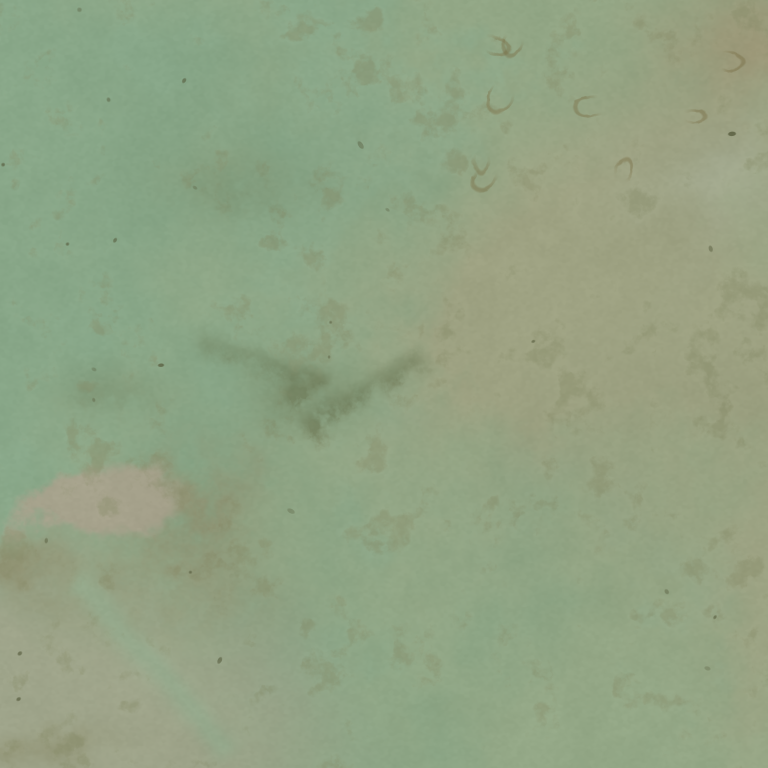
Give the GLSL for this texture, as a Shadertoy shader.

```glsl
// Weathered sage-green plaster with tan clouds, pale bare patches, brown smudges and flecks.

vec2 hash2(vec2 p) {
    vec3 q = fract(p.xyx * vec3(0.1031, 0.1030, 0.0973));
    q += dot(q, q.yzx + 33.33);
    return fract((q.xx + q.yz) * q.zy);
}

// Soft cellular noise: random cell tones blended by distance, 0..1
float cells(vec2 p) {
    vec2 id = floor(p), f = p - id;
    float sum = 0.0, weight = 0.0;
    for (int j = -1; j <= 1; j++)
    for (int i = -1; i <= 1; i++) {
        vec2 o = vec2(i, j);
        vec2 d = o + hash2(id + o + 57.0) - f;
        float w = exp(-5.0 * dot(d, d));
        sum += w * hash2(id + o + 191.0).x;
        weight += w;
    }
    return sum / weight;
}

// Layered cellular noise, roughly -1..1
float cloud(vec2 p) {
    float sum = 0.0, amp = 1.0;
    for (int k = 0; k < 5; k++) {
        sum += amp * (cells(p) - 0.5);
        p = mat2(1.6, 1.2, -1.2, 1.6) * p + 17.3;
        amp *= 0.6;
    }
    return sum * 1.3;
}

float blob(vec2 p, vec2 center, vec2 radius) {
    p = (p - center) / radius;
    return exp(-dot(p, p));
}

float stroke(vec2 p, vec2 a, vec2 b, float width) {
    vec2 d = b - a;
    float r = length(p - a - d * clamp(dot(p - a, d) / dot(d, d), 0.0, 1.0)) / width;
    return exp(-r * r);
}

mat2 turn(float a) {
    return mat2(cos(a), sin(a), -sin(a), cos(a));
}

void mainImage(out vec4 fragColor, in vec2 fragCoord) {
    vec2 uv = fragCoord / iResolution.y;
    float broad = cloud(uv * 4.0 + 11.0);
    float medium = cloud(uv * 9.0 + 40.0);
    float fine = cloud(uv * 26.0 + 70.0);
    vec2 p = uv + 0.055 * vec2(broad, medium) + 0.018 * vec2(fine, -medium);

    // Green ground, cooler toward the left
    vec3 color = mix(vec3(0.535, 0.655, 0.535), vec3(0.575, 0.655, 0.525),
                     smoothstep(0.0, 0.75, p.x + 0.25 * broad));
    color = mix(color, vec3(0.55, 0.675, 0.56), 0.5 * smoothstep(0.0, 0.7, medium - 0.3 * broad));

    // Tan clouds along the right side
    float tan1 = blob(p, vec2(0.93, 0.53), vec2(0.36, 0.27))
               + 0.8 * stroke(p, vec2(0.62, 0.56), vec2(1.0, 0.93), 0.11)
               + 0.6 * blob(p, vec2(1.0, 0.15), vec2(0.07, 0.2));
    color = mix(color, vec3(0.622, 0.632, 0.508), 0.92 * clamp(tan1 + 0.3 * medium * tan1, 0.0, 1.0));
    color = mix(color, vec3(0.62, 0.575, 0.45), 0.6 * blob(p, vec2(0.95, 0.94), vec2(0.1, 0.06)));
    color = mix(color, vec3(0.645, 0.672, 0.57), 0.85 * blob(p, vec2(0.92, 0.76), vec2(0.1, 0.065)));

    // Pale worn corner, with brown staining above it
    float corner = smoothstep(0.36, 0.12, length(p * vec2(0.75, 1.0) - vec2(0.04, 0.02)));
    color = mix(color, vec3(0.628, 0.64, 0.54), 0.9 * corner);
    float stain = 0.75 * blob(p, vec2(0.26, 0.33), vec2(0.1, 0.08))
                + 0.8 * blob(p, vec2(0.04, 0.25), vec2(0.09, 0.045))
                + 0.6 * blob(p, vec2(0.06, 0.04), vec2(0.1, 0.025))
                + 0.4 * blob(p, vec2(0.24, 0.22), vec2(0.14, 0.05));
    color = mix(color, vec3(0.55, 0.555, 0.43), clamp(stain * (0.8 + 0.7 * fine), 0.0, 0.9));
    float bare = blob(p, vec2(0.14, 0.345), vec2(0.105, 0.055));
    color = mix(color, vec3(0.65, 0.63, 0.545), 0.95 * smoothstep(0.3, 0.65, bare + 0.12 * fine));
    float scrape = stroke(uv + 0.008 * medium, vec2(0.11, 0.24), vec2(0.29, 0.03), 0.018);
    color = mix(color, vec3(0.575, 0.665, 0.55), 0.75 * scrape);

    // Olive smudges around the middle
    vec2 s = uv + 0.018 * vec2(medium, fine);
    float smudge = 0.5 * stroke(s, vec2(0.27, 0.545), vec2(0.41, 0.51), 0.018)
                 + 0.6 * stroke(s, vec2(0.41, 0.45), vec2(0.54, 0.53), 0.014)
                 + 0.45 * blob(s, vec2(0.4, 0.485), vec2(0.07, 0.04))
                 + 0.65 * blob(s, vec2(0.39, 0.488), vec2(0.015, 0.011))
                 + 0.3 * blob(s, vec2(0.32, 0.76), vec2(0.11, 0.05))
                 + 0.35 * blob(s, vec2(0.14, 0.49), vec2(0.07, 0.03));
    color = mix(color, vec3(0.42, 0.465, 0.33), clamp(smudge * (0.75 + 0.6 * fine), 0.0, 0.7));

    // Scattered faint mottling
    color = mix(color, vec3(0.5, 0.52, 0.38), 0.4 * smoothstep(0.3, 0.95, fine + 0.35 * medium));

    // Broken brown curls, upper right
    for (int i = 0; i < 9; i++) {
        vec2 h = hash2(vec2(i, 5)), g = hash2(vec2(i, 23));
        vec2 q = turn(6.28 * g.x) * (uv - vec2(0.6, 0.77) - vec2(0.38, 0.18) * h);
        q += 0.004 * vec2(medium, fine);
        float ring = abs(length(q * vec2(1.0, 1.8)) - 0.012 - 0.016 * g.y);
        float arc = smoothstep(0.005, 0.001, ring) * smoothstep(-0.012, 0.012, q.x + 0.01 * fine);
        color = mix(color, vec3(0.48, 0.44, 0.28), 0.45 * arc);
    }

    // Tiny dark flecks
    for (int i = 0; i < 26; i++) {
        vec2 h = hash2(vec2(i, 71)), g = hash2(vec2(i, 97));
        vec2 q = turn(3.14 * g.x) * (uv - h) * vec2(1.0, 1.0 + g.y);
        float size = 0.0018 + 0.0035 * g.y * g.y;
        float fleck = smoothstep(size + 0.002, size - 0.001, length(q) + 0.001 * fine);
        color = mix(color, vec3(0.34, 0.36, 0.24), (0.25 + 0.5 * g.x) * fleck);
    }

    // Brush tone and fine grain
    color += 0.012 * fine + 0.012 * broad;
    color += 0.016 * (cells(uv * vec2(190.0, 240.0)) - 0.5);
    fragColor = vec4(color, 1.0);
}
```
